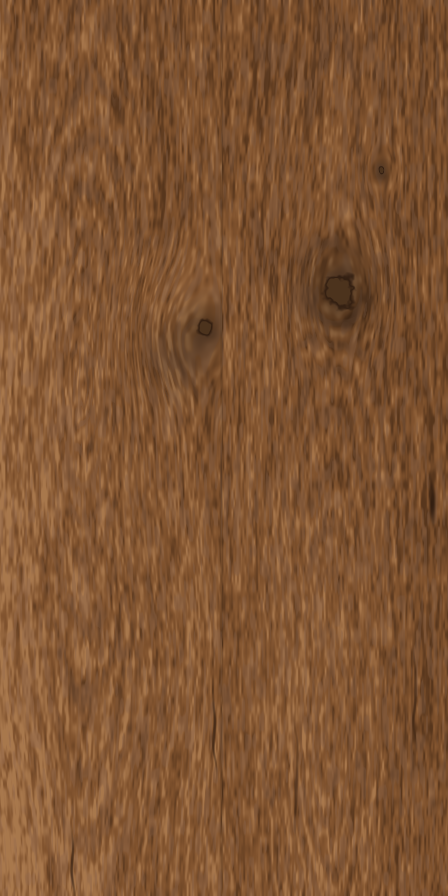
Give the GLSL for this texture, as a Shadertoy shader.

```glsl
// Two brown oak planks with cathedral grain, pores, knots and cracks.
// Growth rings are contours of an elliptic distance field that is pushed
// aside around the knots; stretched noise adds fibres and grey pores.

const float SEAM = 0.495;
const vec2 KNOT_LEFT = vec2(0.458, 1.27);
const vec2 KNOT_RIGHT = vec2(0.758, 1.35);
const vec2 KNOT_SMALL = vec2(0.852, 1.62);
const vec3 WOOD_DARK = vec3(0.34, 0.21, 0.11);
const vec3 WOOD_MID = vec3(0.505, 0.325, 0.18);
const vec3 WOOD_LIGHT = vec3(0.66, 0.47, 0.30);
const vec3 PORE_GREY = vec3(0.545, 0.39, 0.285);
const vec3 CHAR = vec3(0.17, 0.10, 0.055);
const vec3 KNOT_CORE = vec3(0.30, 0.20, 0.115);

float hash(vec2 p) {
    vec3 q = fract(vec3(p.xyx) * 0.1031);
    q += dot(q, q.yzx + 33.33);
    return fract((q.x + q.y) * q.z);
}

float noise(vec2 p) {
    vec2 i = floor(p), f = fract(p);
    f = f * f * (3.0 - 2.0 * f);
    float low = mix(hash(i), hash(i + vec2(1, 0)), f.x);
    float high = mix(hash(i + vec2(0, 1)), hash(i + vec2(1, 1)), f.x);
    return mix(low, high, f.y);
}

float fbm(vec2 p) {
    float sum = 0.0, amp = 0.5;
    for (int i = 0; i < 3; i++) {
        sum += amp * noise(p);
        p = p * 2.03 + 17.3;
        amp *= 0.5;
    }
    return sum / 0.875;
}

// Soft elliptic spot, 1 at the centre.
float spot(vec2 p, vec2 centre, vec2 size) {
    vec2 q = (p - centre) / size;
    return exp(-dot(q, q));
}

// Sideways push that makes the grain flow around a knot.
float knotPush(vec2 p, vec2 centre, vec2 size) {
    return -0.85 * (p.x - centre.x) * spot(p, centre, size);
}

// Elliptic ring distance, flattening far along the plank.
float ringField(vec2 p, vec2 centre, float slope) {
    vec2 d = p - centre;
    d.y *= slope / (1.0 + 0.9 * abs(d.y));
    return length(d);
}

// Halo, charred rim and brown core of a knot.
vec3 addKnot(vec3 col, vec2 p, vec2 centre, vec2 size, float halo) {
    vec2 d = (p - centre) / size;
    float r = length(d) + 1.1 * (fbm(p * 38.0) - 0.5);
    col *= 1.0 - halo * exp(-0.2 * dot(d, d));
    col = mix(col, CHAR, 0.85 * (1.0 - smoothstep(0.8, 1.1, r)));
    return mix(col, KNOT_CORE, 1.0 - smoothstep(0.65, 0.85, r));
}

// Thin dark split tapering to both ends.
vec3 addCrack(vec3 col, vec2 p, vec2 centre, vec2 size, float depth) {
    vec2 d = p - centre;
    d.x += 0.010 * (noise(vec2(p.y * 18.0, centre.x * 50.0)) - 0.5);
    float r = length(d / size);
    return mix(col, CHAR, depth * (1.0 - smoothstep(0.2, 1.2, r)));
}

void mainImage(out vec4 fragColor, in vec2 fragCoord) {
    vec2 p = fragCoord / iResolution.x;
    bool isLeft = p.x < SEAM;
    float plank = isLeft ? 0.0 : 41.0;

    // Grain coordinates
    vec2 g = p;
    g.x += isLeft ? knotPush(p, KNOT_LEFT, vec2(0.13, 0.15))
                  : knotPush(p, KNOT_RIGHT, vec2(0.085, 0.13))
                    + knotPush(p, KNOT_SMALL, vec2(0.03, 0.05));
    g.x += 0.03 * (noise(vec2(p.x * 3.0, p.y * 2.0) + plank) - 0.5);
    float serration = noise(vec2(g.x * 150.0, g.y * 20.0) + plank);
    float field = isLeft ? ringField(g, vec2(0.195, 1.14), 0.32)
                         : ringField(g, vec2(0.74, 0.36), 0.26);
    field += 0.022 * (fbm(p * vec2(6.0, 3.0) + plank) - 0.5);
    float nearKnot = isLeft ? spot(p, vec2(0.41, 1.22), vec2(0.11, 0.13))
                            : spot(p, KNOT_RIGHT, vec2(0.10, 0.14));
    field += 0.045 * nearKnot + 0.007 * (serration - 0.5);

    // Rings, fibres and pores
    float ring = sin(field * 340.0 + 4.0 * noise(vec2(field * 24.0, plank)));
    float cathedral = exp(-pow((g.x - (isLeft ? 0.2 : 0.74)) / 0.12, 2.0));
    float figure = max(cathedral, nearKnot);
    float patches = noise(p * vec2(8.0, 4.0) + plank);
    float ringAmount = (0.07 + 0.11 * figure) * (0.4 + patches);
    float fibre = noise(vec2(g.x * 150.0, g.y * 17.0) + plank);
    float fine = noise(vec2(g.x * 235.0, g.y * 48.0) + plank + 9.0);
    float strand = noise(vec2(g.x * 60.0, g.y * 3.0) + plank + 3.0);
    float blotch = fbm(vec2(g.x * 6.0, p.y * 1.8) + plank + 5.0);
    float pores = smoothstep(0.52, 0.75, noise(vec2(g.x * 170.0, g.y * 26.0) + 71.0));
    pores = max(0.8 * pores, figure * smoothstep(0.35, 0.9, -ring) * serration);

    // Uneven daylight: bright left edge, dim upper right
    float light = 0.28 * exp(-7.0 * p.x) * (1.0 - 0.5 * smoothstep(1.2, 2.0, p.y));
    light -= 0.08 * (p.y - 1.0) + 0.10 * smoothstep(0.75, 1.0, p.x);

    float tone = 0.48 + light + ringAmount * ring + 0.56 * (fibre - 0.5)
               + 0.56 * (fine - 0.5) + 0.18 * (strand - 0.5) + 0.25 * (blotch - 0.5);
    vec3 col = mix(WOOD_DARK, WOOD_MID, smoothstep(-0.1, 0.55, tone));
    col = mix(col, WOOD_LIGHT, smoothstep(0.45, 1.05, tone));
    col = mix(col, PORE_GREY * (0.93 + 0.5 * light), 0.55 * pores);

    // Knots with a shadow trailing off the left one
    if (isLeft) {
        col *= 1.0 - 0.22 * spot(p, vec2(0.40, 1.20), vec2(0.075, 0.085));
        col = addKnot(col, p, KNOT_LEFT, vec2(0.021, 0.024), 0.30);
    } else {
        col = addKnot(col, p, KNOT_RIGHT, vec2(0.034, 0.044), 0.42);
        col = addKnot(col, p, KNOT_SMALL, vec2(0.008, 0.012), 0.35);
    }

    // Cracks and the joint between planks
    col = addCrack(col, p, vec2(0.961, 0.88), vec2(0.009, 0.06), 0.85);
    col = addCrack(col, p, vec2(0.925, 0.45), vec2(0.004, 0.14), 0.45);
    col = addCrack(col, p, vec2(0.480, 0.37), vec2(0.004, 0.11), 0.65);
    col = addCrack(col, p, vec2(0.163, 0.07), vec2(0.004, 0.09), 0.65);
    col = addCrack(col, p, vec2(0.660, 0.26), vec2(0.004, 0.16), 0.35);
    col *= 1.0 - 0.13 * (1.0 - smoothstep(0.001, 0.005, abs(p.x - SEAM)));

    fragColor = vec4(col, 1.0);
}
```
